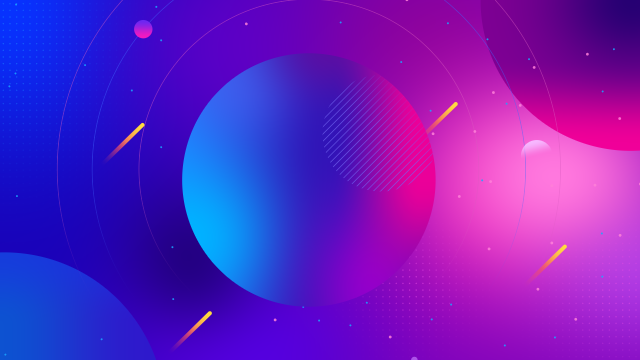
Give the GLSL for this background, as a WebGL 2 fragment shader.

```glsl
#version 300 es
precision highp float;
uniform vec2 u_resolution;
out vec4 fragColor;

float fill(float d) {
    return clamp(0.5 - d * u_resolution.y, 0.0, 1.0);
}

float disc(vec2 p, vec2 center, float radius) {
    return fill(length(p - center) - radius);
}

float glow(vec2 p, vec2 center, vec2 size) {
    vec2 d = (p - center) / size;
    return exp(-dot(d, d));
}

vec3 hash3(vec2 cell) {
    vec3 q = fract(cell.xyx * vec3(0.1031, 0.103, 0.0973));
    q += dot(q, q.yzx + 33.33);
    return fract((q.xxy + q.yzz) * q.zyx);
}

float dotGrid(vec2 p) {
    return fill(length(fract(p / 0.0185) - 0.5) * 0.0185 - 0.0018);
}

vec3 backdrop(vec2 p) {
    vec3 c = mix(vec3(0.1, 0.0, 0.71), vec3(0.47, 0.0, 0.73), smoothstep(0.1, 1.3, p.x));
    c = mix(c, vec3(0.02, 0.2, 1.0), glow(p, vec2(0.03, 0.98), vec2(0.33, 0.4)));
    c = mix(c, vec3(0.37, 0.0, 0.8), 0.8 * glow(p, vec2(0.66, 0.87), vec2(0.34, 0.28)));
    c = mix(c, vec3(0.34, 0.0, 0.9), glow(p, vec2(0.66, 0.03), vec2(0.34, 0.24)));
    c = mix(c, vec3(0.53, 0.0, 0.6), 0.9 * glow(p, vec2(1.2, 0.9), vec2(0.34, 0.3)));
    c = mix(c, vec3(0.92, 0.12, 0.71), glow(p, vec2(1.42, 0.47), vec2(0.34, 0.33)));
    c = mix(c, vec3(0.68, 0.24, 0.92), 0.85 * glow(p, vec2(1.8, 0.25), vec2(0.3, 0.23)));
    c = mix(c, vec3(1.0, 0.47, 0.87), glow(p, vec2(1.54, 0.51), vec2(0.28, 0.22)));
    return mix(c, vec3(0.12, 0.0, 0.47), 0.85 * glow(p, vec2(0.53, 0.28), vec2(0.19, 0.2)));
}

vec3 mainDisc(vec2 p) {
    vec3 c = mix(vec3(0.12, 0.5, 1.0), vec3(0.18, 0.07, 0.71), smoothstep(0.48, 0.89, p.x));
    c = mix(c, vec3(0.0, 0.7, 1.0), glow(p, vec2(0.52, 0.34), vec2(0.22, 0.2)));
    c = mix(c, vec3(0.27, 0.38, 0.95), 0.7 * glow(p, vec2(0.65, 0.77), vec2(0.17, 0.15)));
    c = mix(c, vec3(0.4, 0.05, 0.62), 0.8 * glow(p, vec2(0.92, 0.87), vec2(0.17, 0.13)));
    c = mix(c, vec3(0.56, 0.0, 0.8), glow(p, vec2(1.03, 0.2), vec2(0.17, 0.23)));
    float right = smoothstep(0.92, 1.17, p.x) * smoothstep(0.12, 0.5, p.y);
    return mix(c, vec3(0.92, 0.0, 0.6), right);
}

void main() {
    vec2 p = gl_FragCoord.xy / u_resolution.y;
    vec3 c = backdrop(p);

    // Fields of small dots
    float dots = dotGrid(p);
    c = mix(c, vec3(0.1, 0.5, 1.0), 0.6 * dots * glow(p, vec2(0.02, 0.87), vec2(0.21, 0.24)));
    float pinkField = glow(p, vec2(1.15, 0.21), vec2(0.13, 0.12))
                    + glow(p, vec2(1.7, 0.19), vec2(0.15, 0.16));
    c = mix(c, vec3(0.92, 0.3, 0.9), 0.55 * dots * min(pinkField, 1.0));

    // Corner discs
    vec3 upper = mix(vec3(0.95, 0.0, 0.6), vec3(0.5, 0.0, 0.58), smoothstep(0.6, 0.84, p.y));
    upper = mix(upper, vec3(0.15, 0.0, 0.45), glow(p, vec2(1.76, 1.0), vec2(0.22, 0.19)));
    c = mix(c, upper, disc(p, vec2(1.752, 0.998), 0.417));
    vec3 lower = mix(vec3(0.05, 0.32, 0.82), vec3(0.18, 0.1, 0.8), smoothstep(0.0, 0.4, p.x));
    lower = mix(lower, vec3(0.1, 0.2, 0.88), 0.7 * smoothstep(0.1, 0.3, p.y));
    c = mix(c, lower, disc(p, vec2(0.012, -0.148), 0.447));

    // Orbit rings, fading towards the bottom
    for (int i = 0; i < 3; i++) {
        float radius = float[3](0.472, 0.602, 0.699)[i];
        vec3 tint = i == 1 ? vec3(0.25, 0.4, 1.0) : vec3(0.85, 0.35, 0.75);
        float line = fill(abs(length(p - vec2(0.858, 0.53)) - radius) - 0.0009);
        c = mix(c, tint, 0.5 * line * smoothstep(0.15, 0.6, p.y));
    }

    // Scattered specks: cyan everywhere, pink mostly on the right
    for (int i = 0; i < 2; i++) {
        vec2 q = p / 0.13 + 17.0 * float(i);
        vec3 h = hash3(floor(q));
        float speck = disc(fract(q) * 0.13, 0.015 + 0.1 * h.xy, 0.0026 + 0.0012 * float(i));
        float chance = i == 0 ? 0.42 : 0.5 * smoothstep(0.5, 1.3, p.x);
        vec3 tint = i == 0 ? vec3(0.1, 0.65, 1.0) : vec3(1.0, 0.5, 0.85);
        c = mix(c, tint, 0.85 * speck * step(h.z, chance));
    }

    // Small balls
    vec3 ball = mix(vec3(0.95, 0.1, 0.75), vec3(0.42, 0.15, 0.95), smoothstep(0.895, 0.945, p.y));
    c = mix(c, ball, disc(p, vec2(0.398, 0.919), 0.0255));
    c = mix(c, vec3(0.72, 0.4, 0.95), 0.8 * disc(p, vec2(1.151, 0.0), 0.009));
    float sheen = smoothstep(0.565, 0.61, p.y + 0.25 * (1.491 - p.x));
    c = mix(c, vec3(0.97, 0.72, 1.0), sheen * disc(p, vec2(1.491, 0.567), 0.044));

    // Glowing streaks
    for (int i = 0; i < 4; i++) {
        vec2 head = vec2[4](vec2(0.396, 0.653), vec2(1.266, 0.711),
                            vec2(1.569, 0.315), vec2(0.583, 0.13))[i];
        vec2 tail = vec2(-0.116, -0.113);
        float t = clamp(dot(p - head, tail) / dot(tail, tail), 0.0, 1.0);
        vec3 tint = mix(vec3(1.0, 0.86, 0.25), vec3(0.95, 0.3, 0.4), smoothstep(0.0, 0.65, t));
        c = mix(c, tint, fill(length(p - head - t * tail) - 0.0055) * (1.0 - smoothstep(0.3, 1.0, t)));
    }

    // Central disc with a hatched circle
    vec3 front = mainDisc(p);
    float hatch = fill(abs(fract((p.x - p.y) * 0.7071 / 0.0141) - 0.5) * 0.0141 - 0.001);
    float fade = 1.0 - smoothstep(-0.02, 0.16, dot(p - vec2(1.058, 0.63), vec2(0.7, 0.7)));
    front = mix(front, vec3(0.45, 0.4, 0.95), 0.7 * hatch * fade * disc(p, vec2(1.058, 0.63), 0.162));
    c = mix(c, front, disc(p, vec2(0.858, 0.5), 0.352));

    fragColor = vec4(c, 1.0);
}
```
